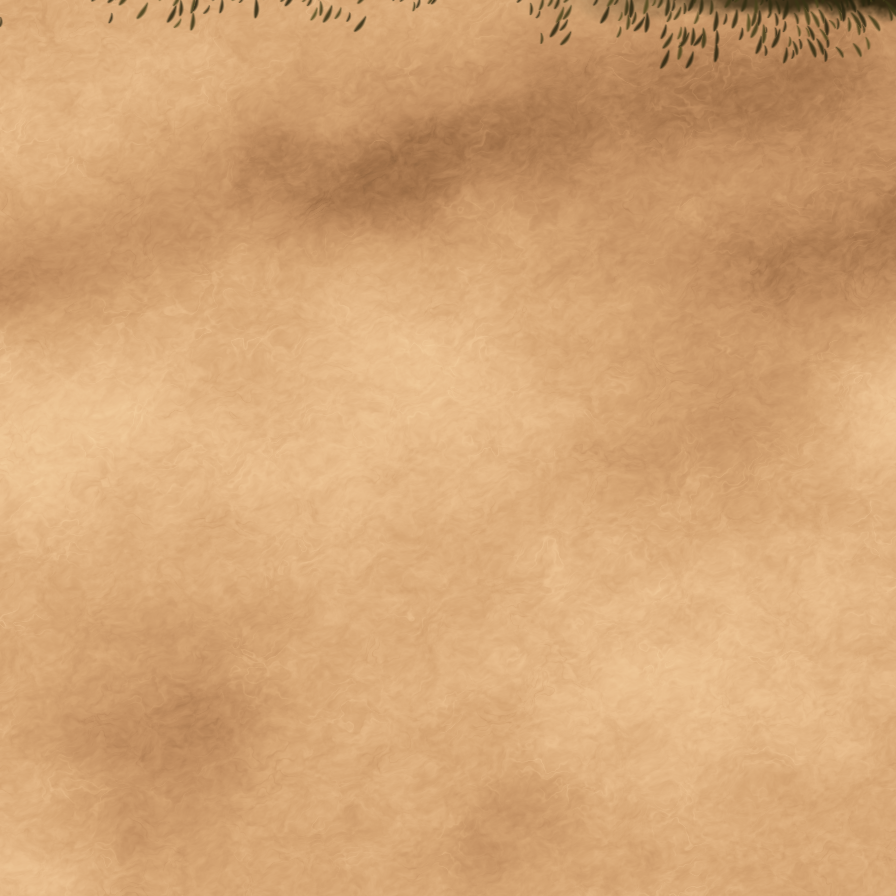
Give the GLSL for this texture, as a three.js fragment shader.

```glsl
// Sunlit sandy ground with soft shade and a ragged fringe of grass at the top.
// Broad light comes from tilted soft spots, the grain from warped noise, and
// the blades from jittered tapered strokes in a grid.
#define BASE_TONE 0.79
#define LIGHT_GAIN 1.0
#define PATCHES 0.20
#define GRAIN 0.28
#define FIBRE 0.20
#define SLOPE 0.18
#define BLADE_CELL vec2(0.0095, 0.0165)
#define BLADE_WIDTH 0.0022
#define BLADE_LENGTH 0.0120
#define BLADE_INK 0.85
#define SOFTNESS 0.0018

varying vec2 vUv;

float hash(vec2 p) {
  vec3 q = fract(p.xyx * 0.1031);
  q += dot(q, q.yzx + 33.33);
  return fract((q.x + q.y) * q.z);
}

float noise(vec2 p) {
  vec2 i = floor(p), f = fract(p);
  f = f * f * (3.0 - 2.0 * f);
  return mix(mix(hash(i), hash(i + vec2(1.0, 0.0)), f.x),
             mix(hash(i + vec2(0.0, 1.0)), hash(i + 1.0), f.x), f.y);
}

float fbm(vec2 p) {
  float sum = 0.0, amp = 0.5;
  for (int i = 0; i < 4; i++) {
    sum += amp * noise(p);
    p = mat2(1.6, 1.2, -1.2, 1.6) * p + 17.3;
    amp *= 0.5;
  }
  return sum / 0.9375;
}

// Soft elliptical spot that climbs towards the right.
float spot(vec2 p, vec2 centre, vec2 radius) {
  vec2 d = p - centre;
  d.y -= SLOPE * d.x;
  d /= radius;
  return exp(-dot(d, d));
}

float sunlight(vec2 p) {
  p += 0.10 * (vec2(fbm(p * 5.0), fbm(p * 5.0 + 40.0)) - 0.5);
  float sun = 0.32 * spot(p, vec2(0.06, 0.53), vec2(0.15, 0.09))
            + 0.24 * spot(p, vec2(0.46, 0.56), vec2(0.18, 0.14))
            + 0.32 * spot(p, vec2(1.02, 0.53), vec2(0.06, 0.07))
            + 0.19 * spot(p, vec2(0.77, 0.26), vec2(0.24, 0.15))
            + 0.14 * spot(p, vec2(0.05, 0.87), vec2(0.20, 0.07))
            + 0.18 * spot(p, vec2(0.02, 0.03), vec2(0.12, 0.10));
  float shade = 0.40 * spot(p, vec2(0.39, 0.80), vec2(0.21, 0.075))
              + 0.46 * spot(p, vec2(0.98, 0.74), vec2(0.24, 0.11))
              + 0.26 * spot(p, vec2(0.00, 0.69), vec2(0.18, 0.05))
              + 0.34 * spot(p, vec2(0.19, 0.17), vec2(0.12, 0.12))
              + 0.20 * spot(p, vec2(0.78, 0.51), vec2(0.12, 0.08))
              + 0.24 * spot(p, vec2(0.58, 0.07), vec2(0.08, 0.09))
              + 0.46 * spot(p, vec2(0.80, 0.91), vec2(0.34, 0.09));
  return LIGHT_GAIN * (sun - shade);
}

// Mottled patches, fine grit and dense curled fibres, slightly tilted.
float grain(vec2 p) {
  vec2 q = vec2(p.x, p.y - SLOPE * p.x);
  vec2 warp = vec2(fbm(p * 28.0), fbm(p * 28.0 + 70.0)) - 0.5;
  float patches = fbm(q * vec2(13.0, 19.0) + warp) - 0.5;
  float mottle = fbm(q * vec2(44.0, 62.0) + 3.0 * warp) - 0.5;
  float grit = fbm(q * vec2(150.0, 200.0) + 4.0 * warp) - 0.5;
  float ridge = 1.0 - abs(2.0 * noise(q * vec2(62.0, 98.0) + 6.0 * warp) - 1.0);
  float curl = smoothstep(0.70, 1.0, ridge) * (noise(p * 26.0 + 9.0) - 0.45);
  return PATCHES * patches + GRAIN * (0.5 * mottle + 0.75 * grit) + FIBRE * curl;
}

vec3 sandColor(float tone) {
  vec3 c = mix(vec3(0.48, 0.34, 0.21), vec3(0.64, 0.45, 0.29), clamp(tone * 4.0, 0.0, 1.0));
  c = mix(c, vec3(0.76, 0.56, 0.38), clamp(tone * 4.0 - 1.0, 0.0, 1.0));
  c = mix(c, vec3(0.84, 0.65, 0.455), clamp(tone * 4.0 - 2.0, 0.0, 1.0));
  c = mix(c, vec3(0.91, 0.74, 0.55), clamp(tone * 4.0 - 3.0, 0.0, 1.0));
  return mix(c, vec3(0.97, 0.84, 0.65), clamp(tone * 3.0 - 3.0, 0.0, 1.0));
}

// Chance of grass: clumps that hang lower and thicker to the right.
float grassCover(vec2 p) {
  float right = smoothstep(0.45, 0.95, p.x);
  float clump = noise(vec2(p.x * 13.0, 4.0)) - 0.5 + 0.9 * (noise(p * 38.0) - 0.5);
  float reach = 0.018 + 0.054 * right + 0.075 * clump;
  return smoothstep(0.0, 0.05, p.y - 1.0 + reach) * (0.75 + 0.35 * right);
}

// Returns the coverage in x and the blade tint in y.
vec2 grassBlades(vec2 p) {
  vec2 blade = vec2(0.0), home = floor(p / BLADE_CELL);
  for (int j = -1; j <= 1; j++) {
    for (int i = -2; i <= 2; i++) {
      vec2 cell = home + vec2(float(i), float(j));
      vec2 jitter = vec2(hash(cell + 11.3), hash(cell + 37.7));
      vec2 root = (cell + jitter) * BLADE_CELL;
      float size = 0.45 + 0.65 * hash(cell + 53.1);
      float lean = mix(0.4, -0.4, smoothstep(0.82, 0.92, root.x)) + 0.8 * (jitter.y - 0.5);
      vec2 axis = normalize(vec2(lean, 1.0)), d = p - root;
      float along = dot(d, axis) / (BLADE_LENGTH * size);
      float across = abs(d.x * axis.y - d.y * axis.x + 0.0015 * along * along);
      float width = BLADE_WIDTH * size * (1.0 - along * along) * (1.0 - 0.35 * along);
      float ink = smoothstep(SOFTNESS, -SOFTNESS, across - width);
      ink *= smoothstep(1.0, 0.75, abs(along));
      ink *= step(hash(cell + 91.9) + 0.01, grassCover(root));
      if (ink > blade.x) blade = vec2(ink, jitter.x);
    }
  }
  return blade;
}

void main() {
  vec3 color = sandColor(BASE_TONE + sunlight(vUv) + grain(vUv));
  // Dark turf under the thickest grass, then the single blades.
  float turf = smoothstep(0.975, 1.0, vUv.y + 0.03 * (fbm(vUv * 45.0) - 0.5));
  color = mix(color, vec3(0.20, 0.16, 0.07), turf * smoothstep(0.55, 0.95, vUv.x));
  vec2 blade = grassBlades(vUv);
  vec3 green = mix(vec3(0.14, 0.13, 0.05), vec3(0.32, 0.30, 0.12), blade.y * blade.y);
  gl_FragColor = vec4(mix(color, green, BLADE_INK * blade.x), 1.0);
}
```
